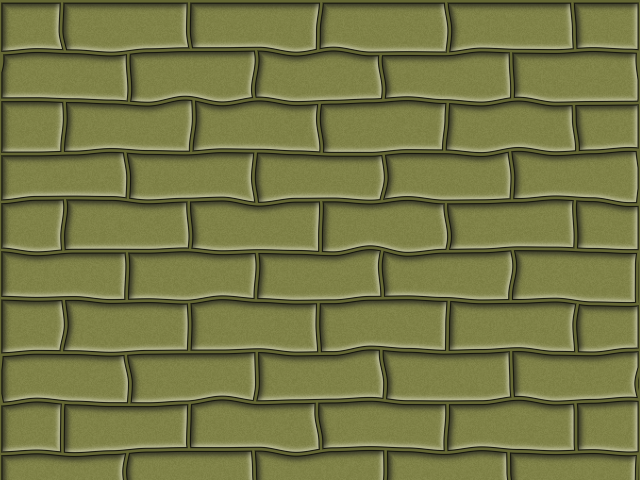
Write a Shadertoy shader that draws this texture.

```glsl
// Olive running-bond brickwork: five bricks across, 9.6 courses down, with wavy
// joints. Each brick is bounded by four noise-bent joint lines; the distances to
// them give the grout, the dark outline, and a bevel lit from the lower right.

const float COURSES = 9.6;   // one unit of length is one course
const float BRICKS = 5.0;

float hash(vec2 p) {
    vec3 q = fract(vec3(p.xyx) * 0.1031);
    q += dot(q, q.yzx + 33.33);
    return fract((q.x + q.y) * q.z);
}

float valueNoise(vec2 p) {
    vec2 i = floor(p), f = fract(p);
    f = f * f * (3.0 - 2.0 * f);
    return mix(mix(hash(i), hash(i + vec2(1, 0)), f.x),
               mix(hash(i + vec2(0, 1)), hash(i + vec2(1, 1)), f.x), f.y);
}

// Signed smooth noise along one joint, chosen by an integer seed
float wave(float along, float seed) {
    return 2.0 * valueNoise(vec2(along + 17.0, seed + 40.0)) - 1.0;
}

// Height of bed joint k, measured down from the top; the first one is straight
float bedJoint(float k, float x) {
    return k + (k == 0.0 ? 0.0 : 0.07 * wave(x * 1.35, k * 3.0));
}

// Position of upright joint k in a course; alternate courses shift by half
float endJoint(float k, float course, float y, float brickWidth) {
    float shift = 0.5 * mod(course + 1.0, 2.0);
    return (k + shift) * brickWidth - 0.01
         + 0.065 * wave(y * 1.7, k * 5.0 + course * 41.0);
}

void mainImage(out vec4 fragColor, in vec2 fragCoord) {
    float pixel = COURSES / iResolution.y;
    float width = iResolution.x * pixel;
    float brickWidth = width / BRICKS;
    float x = fragCoord.x * pixel;
    float y = COURSES - fragCoord.y * pixel - 0.025;

    // Find the course, allowing for its bent edges
    float course = floor(y);
    if (y < bedJoint(course, x)) course -= 1.0;
    else if (y > bedJoint(course + 1.0, x)) course += 1.0;
    float top = y - bedJoint(course, x);
    float bottom = bedJoint(course + 1.0, x) - y;

    // Find the brick within the course in the same way
    float brick = floor(x / brickWidth - 0.5 * mod(course + 1.0, 2.0));
    if (x < endJoint(brick, course, y, brickWidth)) brick -= 1.0;
    else if (x > endJoint(brick + 1.0, course, y, brickWidth)) brick += 1.0;
    float left = x - endJoint(brick, course, y, brickWidth);
    float right = endJoint(brick + 1.0, course, y, brickWidth) - x;

    // The sides of the canvas also close the bricks
    left = min(left, x);
    right = min(right, width - x);
    float edge = min(min(left, right), min(top, bottom));

    // Face with fine grain
    vec3 face = vec3(0.50, 0.51, 0.28);
    face += 0.05 * (valueNoise(vec2(x, y) * 53.0) - 0.5);

    // Bevel: soft grey shade at top and left, bright rim at bottom and right
    float shadeDepth = max(min(top, left) - 0.04, 0.0) / 0.095;
    float lightDepth = max(min(bottom, right) - 0.04, 0.0) / 0.075;
    float shade = exp(-shadeDepth * shadeDepth);
    float light = exp(-lightDepth * lightDepth);
    face = mix(face, vec3(0.15, 0.15, 0.12), 0.72 * shade);
    face = mix(face, vec3(0.86, 0.86, 0.76), 0.62 * light * (1.0 - 0.5 * shade));

    // Grout strip and the dark outline between it and the face
    vec3 grout = vec3(0.39, 0.40, 0.20);
    vec3 color = mix(grout, face, smoothstep(-0.6, 0.6, (edge - 0.038) / pixel));
    float outline = abs(edge - 0.038) - 0.011;
    color = mix(vec3(0.08, 0.08, 0.05), color, smoothstep(-0.7, 0.7, outline / pixel));

    fragColor = vec4(color, 1.0);
}
```
